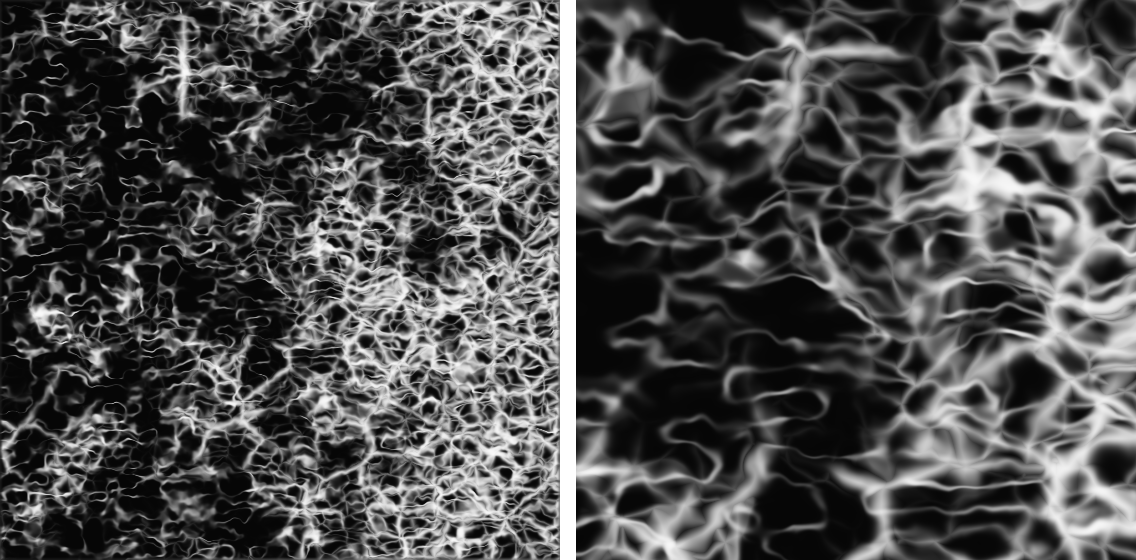
Left: the whole. Right: its middle third, enlarged.
Reproduce this texture procedurally as a WebGL 2 fragment shader.

```glsl
#version 300 es
precision highp float;
// A grey web of pale, broken veins around dark cells, dense at the right and
// fading to sparse level wisps at the left. Three ragged cellular nets and a soft
// grainy noise are weighted by patchy noise, summed and gently exposed.

uniform vec2 u_resolution;
out vec4 outColor;

const vec2 TRUNK_CELLS = vec2(9.0, 12.0);    // cells across and up the canvas
const vec2 COARSE_CELLS = vec2(18.0, 24.0);
const vec2 MEDIUM_CELLS = vec2(34.0, 47.0);
const vec2 WISP_CELLS = vec2(30.0, 62.0);
const vec2 GRAIN_CELLS = vec2(85.0, 115.0);
const float TRUNK_WIDTH = 0.05;              // half widths of veins, in cells
const float COARSE_WIDTH = 0.09;
const float MEDIUM_WIDTH = 0.12;
const float TRUNK_GAIN = 1.0;
const float COARSE_GAIN = 1.05;
const float MEDIUM_GAIN = 0.5;
const float WISP_GAIN = 0.9;
const float HALO_GAIN = 0.07;
const float TOE = 0.13;                      // depth of the shadows
const float EXPOSURE = 1.75;
const float SPARSEST = -0.27;                // lowest density, keeps a few veins
const float SEAM_X = 0.325;                  // lone upright vein at the upper left
const float RIM_WIDTH = 0.006;
const float RIM_GREY = 0.42;

vec2 hash2(vec2 cell) {
    uvec2 v = uvec2(ivec2(cell) + 4096);
    v = v * 1664525u + 1013904223u;
    v.x += v.y * 1664525u;
    v.y += v.x * 1664525u;
    v ^= v >> 16u;
    v.x += v.y * 1664525u;
    v.y += v.x * 1664525u;
    v ^= v >> 16u;
    return vec2(v >> 8u) / 16777216.0;
}

// Two independent channels of smooth value noise.
vec2 noise2(vec2 p) {
    vec2 i = floor(p), f = fract(p);
    f = f * f * (3.0 - 2.0 * f);
    vec2 low = mix(hash2(i), hash2(i + vec2(1.0, 0.0)), f.x);
    vec2 high = mix(hash2(i + vec2(0.0, 1.0)), hash2(i + 1.0), f.x);
    return mix(low, high, f.y);
}

// Distance to the closest border between scattered cells.
float borderDistance(vec2 p) {
    vec2 base = floor(p), toNearest = vec2(9.0);
    for (int k = 0; k < 25; k++) {
        vec2 cell = base + vec2(k % 5 - 2, k / 5 - 2);
        vec2 offset = cell + hash2(cell) - p;
        if (dot(offset, offset) < dot(toNearest, toNearest)) toNearest = offset;
    }
    float border = 9.0;
    for (int k = 0; k < 49; k++) {
        vec2 cell = base + vec2(k % 7 - 3, k / 7 - 3);
        vec2 offset = cell + hash2(cell) - p;
        vec2 across = offset - toNearest;
        if (dot(across, across) > 1e-5)
            border = min(border, dot(0.5 * (offset + toNearest), normalize(across)));
    }
    return border;
}

float vein(float d, float width) {
    return exp(-pow(max(d, 0.0) / width, 1.5));
}

// Patchy weight: noise raised or lowered by the local density.
float patches(float n, float density, float softness) {
    return smoothstep(-softness, softness, n - 0.5 + density);
}

void main() {
    vec2 uv = gl_FragCoord.xy / u_resolution;

    // Crinkle the plane so that the cell borders become ragged.
    vec2 p = uv + 0.016 * (noise2(uv * 17.0) - 0.5)
                + 0.009 * (noise2(uv * 48.0 + 31.0) - 0.5)
                + 0.005 * (noise2(uv * 110.0 + 67.0) - 0.5);

    // Density grows to the right and along the top, with wandering limits.
    vec2 drift = noise2(uv * vec2(3.0, 4.5) + 12.0) - 0.5;
    float topBand = smoothstep(0.93, 1.0, uv.y) * smoothstep(0.25, 0.45, uv.x);
    float reach = uv.x + 0.12 * drift.x + 0.2 * topBand;
    float density = max(0.75 * (reach - 0.62), SPARSEST);

    // Uneven strength for each layer, on a skewed plane to hide the lattice.
    vec2 skewed = mat2(0.8, 0.6, -0.6, 0.8) * (uv + 2.0 * (p - uv));
    vec2 broad = noise2(skewed * 10.0 + 5.0);
    vec2 local = noise2(skewed * 25.0 + 47.0);
    vec2 grain = noise2(p * GRAIN_CELLS + 71.0);
    float trunkWeight = patches(mix(broad.y, local.x, 0.35), 0.8 * density + 0.02, 0.22);
    float coarseWeight = patches(mix(broad.x, local.x, 0.4), density, 0.22)
                       * mix(0.6, 1.15, local.y);
    float mediumWeight = patches(mix(broad.x, local.y, 0.5), 0.8 * density, 0.3);
    float wispWeight = mix(0.3, 1.3, local.x) * mix(0.5, 1.5, broad.x);

    float trunk = borderDistance(p * TRUNK_CELLS + 37.0);
    float coarse = borderDistance(p * COARSE_CELLS);
    float medium = borderDistance(p * MEDIUM_CELLS + 19.0);
    float level = (noise2(p * WISP_CELLS + 83.0).x - 0.5) / 0.09;
    float wisps = exp(-level * level) * mix(0.2, 1.3, grain.x * grain.x);

    float light = COARSE_GAIN * coarseWeight * vein(coarse, COARSE_WIDTH)
                + MEDIUM_GAIN * mediumWeight * vein(medium, MEDIUM_WIDTH)
                + HALO_GAIN * coarseWeight * vein(coarse, 3.0 * COARSE_WIDTH);
    light = max(light, TRUNK_GAIN * trunkWeight * vein(trunk, TRUNK_WIDTH));
    light = light * mix(0.65, 1.35, grain.y) + WISP_GAIN * wispWeight * wisps;

    // Upright seam with a ragged glow.
    float seamSpan = smoothstep(0.77, 0.82, uv.y) * (1.0 - smoothstep(0.94, 0.99, uv.y));
    float seamOffset = abs(mix(uv.x, p.x, 0.5) - SEAM_X);
    light += seamSpan * mix(0.5, 1.3, local.y) * vein(seamOffset, 0.006);

    // Soft toe for the shadows, soft shoulder for the lights.
    float grey = 1.0 - exp(-EXPOSURE * light * light / (light + TOE));
    grey = mix(0.025, 0.98, grey);

    // Thin muted rim around the canvas.
    vec2 toEdge = min(uv, 1.0 - uv);
    float rim = 1.0 - smoothstep(0.0, RIM_WIDTH, min(toEdge.x, toEdge.y));
    grey = mix(grey, mix(0.12, RIM_GREY, smoothstep(0.1, 0.8, reach)), 0.7 * rim);

    outColor = vec4(vec3(grey), 1.0);
}
```
